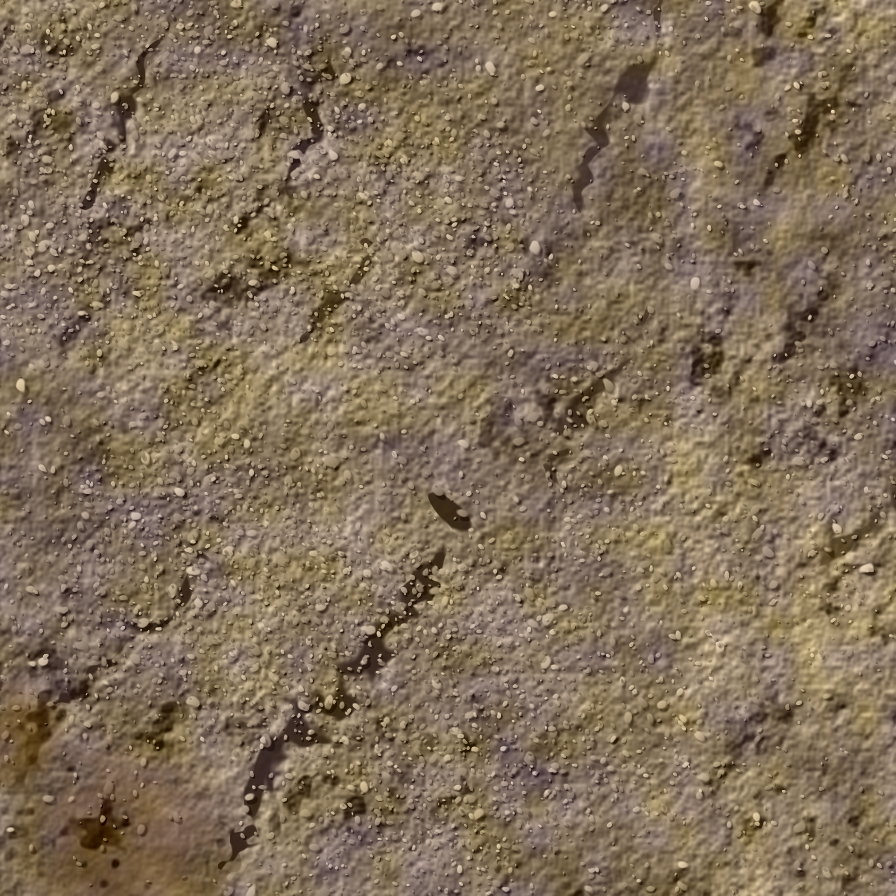
Reproduce this texture procedurally as a three.js fragment shader.

```glsl
// Draws rough, stony brown soil cut by dark diagonal gullies, with tan streaks and ochre patches.
varying vec2 vUv;

#define SOIL vec3(0.51, 0.44, 0.36)
#define TONE_TINT vec3(1.0, 0.98, 0.90)
#define TAN vec3(0.63, 0.55, 0.41)
#define OCHRE vec3(0.45, 0.34, 0.19)
#define LIGHT vec2(-0.64, 0.77)
#define RELIEF 0.30
#define GRAIN_SCALE 120.0
#define PEBBLE_SCALE 48.0
#define PEBBLE_AMOUNT 0.50
#define CRACK_DARK -0.31

float hash(vec2 p) {
  return fract(sin(dot(p, vec2(127.1, 311.7))) * 43758.5453);
}

float noise(vec2 p) {
  vec2 i = floor(p), f = fract(p);
  f = f * f * (3.0 - 2.0 * f);
  return mix(mix(hash(i), hash(i + vec2(1.0, 0.0)), f.x),
             mix(hash(i + vec2(0.0, 1.0)), hash(i + 1.0), f.x), f.y);
}

float fbm(vec2 p) {
  float sum = 0.0, amp = 0.5;
  for (int i = 0; i < 5; i++) {
    sum += amp * noise(p);
    p = mat2(1.6, 1.2, -1.2, 1.6) * p + 7.3;
    amp *= 0.5;
  }
  return sum;
}

// Fine height of the soil, lit by differences
float grainHeight(vec2 p) {
  p *= GRAIN_SCALE;
  return noise(p) + 0.6 * noise(p * 1.9 + 31.0) + 0.8 * noise(p * 0.47 + 11.0);
}

// Soft elongated patch, 1 at its centre
float patchMask(vec2 p, vec2 centre, vec2 size) {
  return smoothstep(1.2, 0.3, length((p - centre) / size));
}

// Stones thin out to the right and on the washed ochre ground
float stoniness(vec2 p) {
  float side = mix(1.0, 0.35, smoothstep(0.5, 0.8, p.x));
  float washed = patchMask(p, vec2(0.13, 0.08), vec2(0.20, 0.20));
  float clump = smoothstep(0.25, 0.75, noise(p * 9.0 + 4.0));
  return PEBBLE_AMOUNT * side * (0.35 + 0.9 * clump) * (1.0 - 0.85 * washed);
}

// One layer of lit pebbles with cast shadows, laid over the tone
float addPebbles(float tone, vec2 p, float scale, float seed) {
  vec2 q = p * scale, base = floor(q);
  float rough = (noise(q * 3.0 + seed) - 0.5) * 0.22;
  for (int y = -1; y <= 1; y++) {
    for (int x = -1; x <= 1; x++) {
      vec2 cell = base + vec2(float(x), float(y));
      vec2 id = cell + seed;
      if (hash(id + 71.0) > stoniness(cell / scale)) continue;
      vec2 d = q - cell - 0.15 - 0.7 * vec2(hash(id), hash(id + 19.0));
      float size = hash(id + 37.0), turn = 6.283 * hash(id + 53.0);
      float radius = mix(0.13, 0.36, size * size);
      mat2 shape = mat2(cos(turn), 1.5 * sin(turn), -sin(turn), 1.5 * cos(turn));
      float shade = length(shape * (d + LIGHT * 0.22)) + rough;
      float dist = length(shape * d) + rough;
      tone -= 0.16 * smoothstep(radius + 0.12, radius - 0.08, shade);
      float bright = hash(id + 97.0);
      float stone = mix(0.06, 0.32, bright * bright) + 0.09 * dot(d, LIGHT) / radius;
      tone = mix(tone, stone, smoothstep(radius + 0.09, radius - 0.09, dist));
    }
  }
  return tone;
}

// Ragged gully from a to b, tapered at both ends
float gully(vec2 p, vec2 a, vec2 b, float width) {
  vec2 ab = b - a;
  float t = clamp(dot(p - a, ab) / dot(ab, ab), 0.0, 1.0);
  float w = width * (0.35 + 0.65 * sin(3.14 * t));
  float d = length(p - a - ab * t) + (noise(p * 75.0) - 0.4) * width * 1.5;
  return smoothstep(w, w * 0.3, d);
}

float gullies(vec2 p) {
  p += 0.045 * (vec2(noise(p * 13.0), noise(p * 13.0 + 50.0)) - 0.5);
  p += 0.022 * (vec2(noise(p * 42.0), noise(p * 42.0 + 80.0)) - 0.5);
  float g = gully(p, vec2(0.24, 0.02), vec2(0.50, 0.42), 0.027);
  g = max(g, gully(p, vec2(0.07, 0.23), vec2(0.23, 0.37), 0.011));
  g = max(g, gully(p, vec2(0.11, 0.77), vec2(0.19, 0.98), 0.014));
  g = max(g, gully(p, vec2(0.34, 0.78), vec2(0.36, 0.94), 0.012));
  g = max(g, 0.8 * gully(p, vec2(0.62, 0.45), vec2(0.71, 0.65), 0.015));
  g = max(g, 0.8 * gully(p, vec2(0.64, 0.72), vec2(0.74, 0.99), 0.013));
  g = max(g, 0.8 * gully(p, vec2(0.32, 0.60), vec2(0.42, 0.74), 0.011));
  return max(g, 0.8 * gully(p, vec2(0.90, 0.38), vec2(1.01, 0.49), 0.015));
}

void main() {
  vec2 p = vUv;
  float broad = fbm(p * 5.0), mottle = fbm(p * 22.0 + 9.0);
  float ochre = max(patchMask(p, vec2(0.14, 0.05), vec2(0.13, 0.14)),
                    patchMask(p, vec2(0.02, 0.18), vec2(0.06, 0.07)));
  ochre *= smoothstep(0.25, 0.6, mottle + 0.1);

  // Lit soil grains
  float relief = grainHeight(p) - grainHeight(p + LIGHT * 0.004);
  float tone = 0.01 + 0.18 * (broad - 0.48) + 0.30 * (mottle - 0.48);
  tone += RELIEF * relief * (0.5 + broad) * (1.0 - 0.6 * ochre);

  // Small diagonal cracks and pits
  vec2 slope = vec2(dot(p, vec2(0.57, 0.82)) * 16.0, dot(p, vec2(0.82, -0.57)) * 48.0);
  float crack = smoothstep(0.66, 0.86, noise(slope) * 0.6 + noise(p * 85.0) * 0.5);
  tone -= 0.24 * crack * smoothstep(0.35, 0.6, fbm(p * 7.0 + 20.0));

  // Gullies with a sunlit far bank, then stones
  float cut = gullies(p), bank = gullies(p + LIGHT * 0.016);
  tone += 0.10 * bank * (1.0 - cut);
  tone = mix(tone, CRACK_DARK, cut * 0.92);
  for (int i = 0; i < 3; i++) {
    float layer = float(i);
    tone = addPebbles(tone, p, PEBBLE_SCALE * (1.0 + 0.6 * layer), 13.0 + 41.0 * layer);
  }

  // Ground colours: tan vertical streaks, ochre wash, grey to yellow drift
  float streak = fbm(vec2(p.x * 26.0 + 2.0 * broad, p.y * 6.0));
  float streaks = smoothstep(0.38, 0.65, streak) * smoothstep(0.20, 0.04, abs(p.x - 0.86));
  float topWash = patchMask(p, vec2(0.60, 0.95), vec2(0.07, 0.12));
  vec3 ground = mix(SOIL, TAN, max(0.75 * streaks, 0.45 * topWash));
  ground = mix(ground, OCHRE, 0.8 * ochre);
  ground.b += 0.12 * (noise(p * 30.0 + 3.0) - 0.5) + 0.10 * (0.48 - broad);
  gl_FragColor = vec4(clamp(ground + TONE_TINT * clamp(tone, -0.36, 0.40), 0.0, 1.0), 1.0);
}
```
